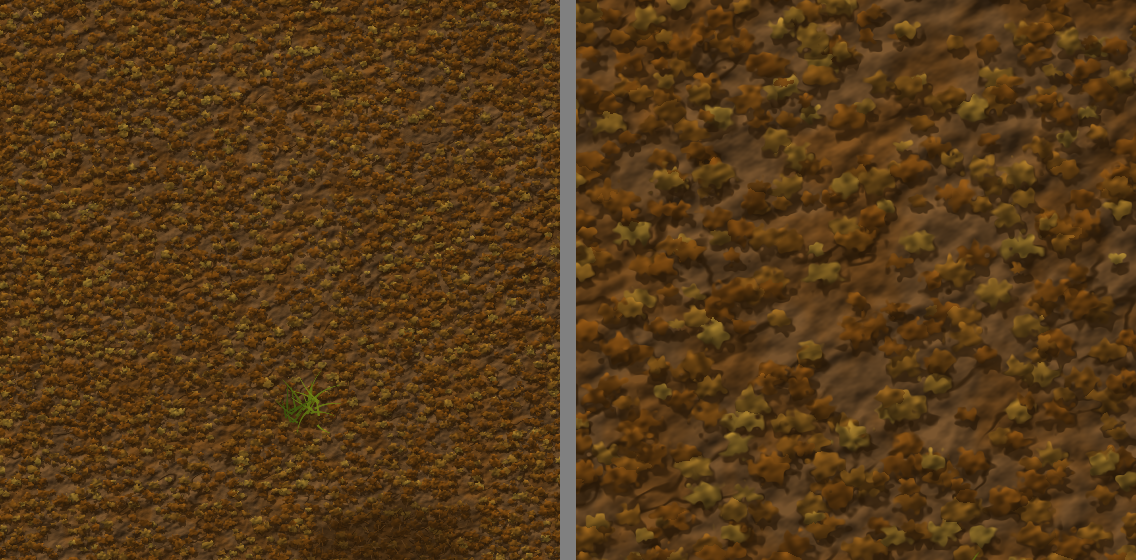
Left, the full canvas; right, a detail of the centre.
Reproduce this texture procedurally as a three.js fragment shader.

```glsl
// Damp brown soil strewn with small rusty leaf clumps, one grass tuft and a patch of dead twigs.
#define SOIL vec3(0.355, 0.248, 0.135)
#define SHADOW vec3(0.150, 0.090, 0.025)
#define RUST vec3(0.385, 0.225, 0.050)
#define STRAW vec3(0.490, 0.385, 0.140)
#define GRASS vec3(0.270, 0.420, 0.060)
#define CLUMP_CELLS 58.0
#define CLUMP_SHARE 0.72
#define RELIEF 1.7
#define LIGHT vec2(-0.0022, 0.0042)
#define TUFT vec2(0.535, 0.262)
#define TWIG_PATCH vec2(0.69, 0.035)

varying vec2 vUv;

vec2 hash2(vec2 p) {
  vec3 q = fract(p.xyx * vec3(0.1031, 0.1030, 0.0973));
  q += dot(q, q.yzx + 33.33);
  return fract((q.xx + q.yz) * q.zy);
}

float noise(vec2 p) {
  vec2 i = floor(p), f = fract(p);
  f = f * f * (3.0 - 2.0 * f);
  return mix(mix(hash2(i).x, hash2(i + vec2(1, 0)).x, f.x),
             mix(hash2(i + vec2(0, 1)).x, hash2(i + 1.0).x, f.x), f.y);
}

float fbm(vec2 p) {
  float sum = 0.0, amp = 0.53;
  for (int i = 0; i < 4; i++) {
    sum += amp * noise(p);
    p = mat2(1.6, 1.2, -1.2, 1.6) * p + 7.3;
    amp *= 0.5;
  }
  return sum;
}

// Soil grain runs along a shallow diagonal, rising to the right.
vec2 alongGrain(vec2 p) { return mat2(0.9, -0.43, 0.43, 0.9) * p; }

float soilHeight(vec2 p) { return fbm(alongGrain(p) * vec2(42.0, 72.0)); }

vec3 soil(vec2 p) {
  float slope = soilHeight(p) - soilHeight(p + LIGHT);
  vec3 col = SOIL * (0.88 + 0.24 * fbm(p * 9.0));
  col = mix(col, col * vec3(1.02, 0.93, 0.68), smoothstep(0.4, 0.65, fbm(p * 24.0 + 5.0)));
  col *= clamp(1.0 + RELIEF * slope, 0.5, 1.35);
  float ridge = abs(fbm(alongGrain(p) * vec2(18.0, 36.0) + 31.0) - 0.5);
  float crack = (1.0 - smoothstep(0.005, 0.045, ridge)) * smoothstep(0.45, 0.7, noise(p * 34.0));
  return mix(col, SHADOW, 0.7 * crack);
}

// Ragged rosette: 1 inside, 0 outside, in cell units.
float rosette(vec2 d, float radius, float turn, float ragged) {
  float lobes = 0.1 * cos(6.0 * atan(d.y, d.x + 0.0001) + 6.283 * turn);
  float dist = length(d * vec2(0.82, 1.15)) / radius + lobes + ragged;
  return 1.0 - smoothstep(0.7, 1.05, dist);
}

vec3 addClumps(vec3 col, vec2 p, float seed) {
  vec2 g = p * CLUMP_CELLS + seed * 0.37, id = floor(g);
  float ragged = 0.9 * (noise(p * 270.0 + seed) - 0.5);
  float cover = 0.0, shade = 0.0;
  vec3 leaf = RUST;
  for (int y = -1; y <= 1; y++)
  for (int x = -1; x <= 1; x++) {
    vec2 cell = id + vec2(x, y);
    vec2 place = hash2(cell + seed), look = hash2(cell + seed + 71.0);
    float density = CLUMP_SHARE * (0.35 + 1.1 * fbm(cell * 0.11 + 3.0));
    if (look.y > density) continue;
    vec2 d = g - cell - place;
    float radius = mix(0.26, 0.56, hash2(cell + seed + 19.0).x);
    float body = rosette(d, radius, look.x, ragged);
    shade = max(shade, rosette(d + vec2(-0.13, 0.27), radius * 1.1, look.x, ragged));
    if (body > cover) {
      cover = body;
      leaf = mix(RUST, STRAW, look.x * look.x * look.x) * (0.98 + 0.35 * d.y / radius);
    }
  }
  // Fine flecks suggest separate leaflets.
  float fleck = noise(alongGrain(p) * vec2(210.0, 330.0) + seed);
  leaf *= 0.6 + 0.75 * fleck;
  col = mix(col, SHADOW, 0.62 * shade);
  return mix(col, leaf, 0.88 * cover);
}

// Tapered, bent stroke starting at the origin of d.
float blade(vec2 d, float angle, float len, float bend, float width) {
  vec2 dir = vec2(cos(angle), sin(angle));
  float t = dot(d, dir) / len;
  float side = dot(d, vec2(-dir.y, dir.x)) - bend * len * t * t;
  float halfWidth = width * (1.0 - 0.8 * clamp(t, 0.0, 1.0));
  float ends = smoothstep(-0.03, 0.03, t) * (1.0 - smoothstep(0.94, 1.0, t));
  return ends * (1.0 - smoothstep(halfWidth - 0.0007, halfWidth + 0.0007, abs(side)));
}

vec3 addTwigs(vec3 col, vec2 p) {
  float reach = length((p - TWIG_PATCH) / vec2(0.19, 0.09)) + 0.9 * (fbm(p * 22.0) - 0.5);
  float patchMask = 1.0 - smoothstep(0.45, 1.1, reach);
  col = mix(col, SHADOW * 1.15, 0.55 * patchMask);
  vec2 g = p * 75.0, id = floor(g);
  for (int y = -1; y <= 1; y++)
  for (int x = -1; x <= 1; x++) {
    vec2 cell = id + vec2(x, y), r = hash2(cell + 131.0);
    float twig = blade((g - cell - r) / 75.0, 6.283 * r.x, 0.013, r.y - 0.5, 0.0011);
    vec3 tone = mix(SHADOW, mix(RUST, SOIL, r.x), step(0.4, r.y));
    col = mix(col, tone, 0.75 * twig * patchMask);
  }
  return col;
}

vec3 addTuft(vec3 col, vec2 p) {
  col = mix(col, SHADOW, 0.45 * (1.0 - smoothstep(0.2, 1.0, length((p - TUFT) / vec2(0.065, 0.035)))));
  for (int i = 0; i < 26; i++) {
    vec2 r = hash2(vec2(i, 17)), s = hash2(vec2(i, 53));
    vec2 root = TUFT + (r - 0.5) * vec2(0.07, 0.045);
    float angle = mix(0.25, 2.95, s.x) - 3.5 * step(0.85, s.y);
    float stalk = blade(p - root, angle, mix(0.025, 0.056, r.y), s.y - 0.5, 0.0021);
    vec3 tone = mix(GRASS * 0.65, GRASS + vec3(0.18, 0.10, 0.02), r.x);
    col = mix(col, tone, 0.9 * stalk);
  }
  return col;
}

void main() {
  vec3 col = soil(vUv);
  col = addClumps(col, vUv, 11.0);
  col = addClumps(col, vUv, 47.0);
  col = addTwigs(col, vUv);
  gl_FragColor = vec4(addTuft(col, vUv), 1.0);
}
```
